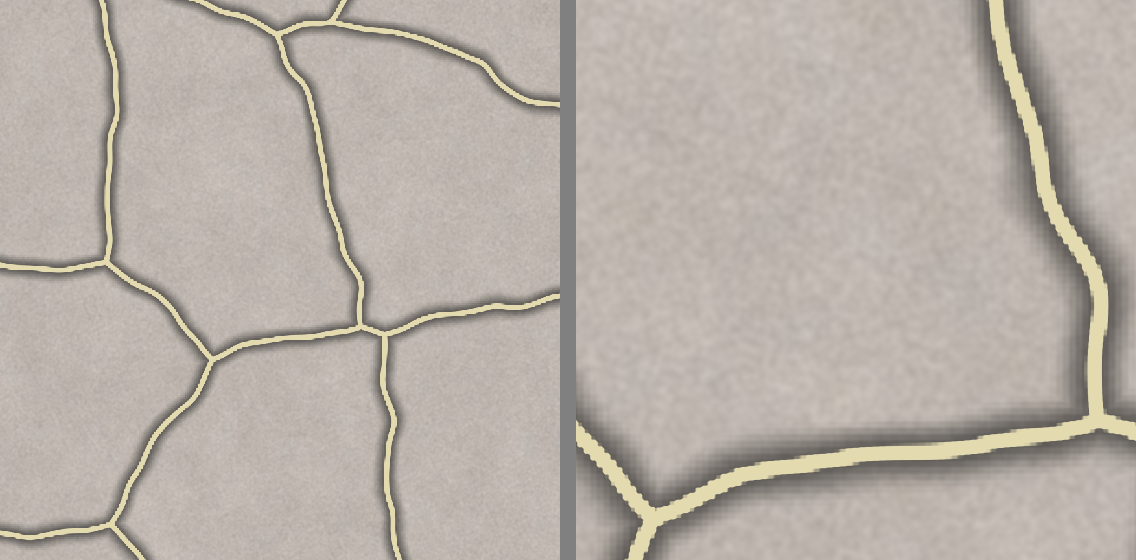
Left: the whole. Right: its middle third, enlarged.
This texture is drawn by a WebGL 2 fragment shader. Its source:

```glsl
#version 300 es
precision highp float;
// Pale stone slabs split by wandering cream seams with soft dark shadows.

uniform vec2 u_resolution;
out vec4 fragColor;

vec2 hash2(vec2 p) {
    vec3 q = fract(vec3(p.xyx) * vec3(0.1031, 0.1030, 0.0973));
    q += dot(q, q.yzx + 33.33);
    return fract((q.xx + q.yz) * q.zy);
}

mat2 rotation(float angle) {
    return mat2(cos(angle), sin(angle), -sin(angle), cos(angle));
}

float cornerSlope(vec2 cell, vec2 offset) {
    return dot(hash2(cell) * 2.0 - 1.0, offset);
}

// Gradient noise, roughly -0.7 to 0.7
float gradientNoise(vec2 p) {
    vec2 i = floor(p), f = fract(p);
    vec2 u = f * f * f * (f * (f * 6.0 - 15.0) + 10.0);
    vec2 e = vec2(1.0, 0.0);
    return mix(mix(cornerSlope(i, f), cornerSlope(i + e, f - e), u.x),
               mix(cornerSlope(i + e.yx, f - e.yx), cornerSlope(i + 1.0, f - 1.0), u.x), u.y);
}

vec2 noisePair(vec2 p) {
    return vec2(gradientNoise(p + 17.0), gradientNoise(p + 71.0));
}

vec2 warp(vec2 p) {
    return p + 0.055 * noisePair(p * 4.5) + 0.02 * noisePair(p * 13.0);
}

// Distance to the nearest slab border, in canvas units
float seamDistance(vec2 p) {
    // Lean the layout, then bend it; the stretch corrects the distances
    p = rotation(0.14) * (p - 0.5) * vec2(1.0) + 0.5;
    p.x = 1.0 - p.x;
    vec2 bent = warp(p);
    vec2 stretchX = (warp(p + vec2(0.002, 0.0)) - bent) / 0.002;
    vec2 stretchY = (warp(p + vec2(0.0, 0.002)) - bent) / 0.002;

    vec2 q = bent * 2.05 + vec2(5.3, 9.1);
    vec2 cell = floor(q), f = fract(q);
    vec2 nearest = vec2(0.0);
    float best = 1e3;
    for (int y = -1; y <= 1; y++) {
        for (int x = -1; x <= 1; x++) {
            vec2 g = vec2(x, y);
            vec2 r = g + 0.12 + 0.76 * hash2(cell + g) - f;
            if (dot(r, r) < best) {
                best = dot(r, r);
                nearest = r;
            }
        }
    }
    float border = 1e3;
    for (int y = -2; y <= 2; y++) {
        for (int x = -2; x <= 2; x++) {
            vec2 g = vec2(x, y);
            vec2 r = g + 0.12 + 0.76 * hash2(cell + g) - f;
            vec2 across = r - nearest;
            if (dot(across, across) > 1e-4) {
                vec2 n = normalize(across);
                float stretch = length(vec2(dot(stretchX, n), dot(stretchY, n)));
                border = min(border, dot(0.5 * (r + nearest), n) / max(stretch, 0.5));
            }
        }
    }
    return border / 2.05;
}

void main() {
    vec2 p = gl_FragCoord.xy / u_resolution.y;

    // Seams follow a fine grid, giving small softened steps
    vec2 grid = p * 256.0;
    vec2 stepped = (floor(grid) + smoothstep(0.15, 0.85, fract(grid))) / 256.0;
    float d = seamDistance(stepped);

    // Stone: cloudy patches and fine grain, each layer turned differently
    vec2 a = rotation(0.6) * p, b = rotation(1.1) * p, c = rotation(2.0) * p;
    float patches = gradientNoise(a * 7.0) + gradientNoise(b * 17.0 + 31.0)
                  + 0.8 * gradientNoise(c * 38.0 + 57.0);
    float grain = gradientNoise(a * 95.0 + 11.0) + 1.4 * gradientNoise(b * 175.0 + 43.0);
    vec3 color = vec3(0.745, 0.714, 0.686) + 0.028 * patches + 0.038 * grain;
    color += vec3(0.006, 0.002, -0.008) * gradientNoise(c * 24.0 + 83.0);

    // Shadow beside the seam, then the seam itself
    color *= mix(0.45, 1.0, smoothstep(-0.001, 0.027, d));
    float seam = 1.0 - smoothstep(0.0039, 0.0053, d);
    color = mix(color, vec3(0.89, 0.855, 0.69), seam);

    fragColor = vec4(color, 1.0);
}
```
